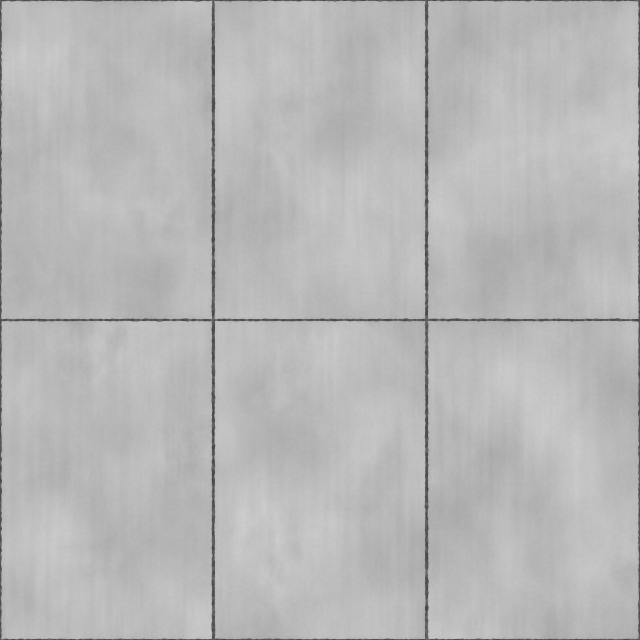
This texture is drawn by a three.js fragment shader. Its source:

```glsl
varying vec2 vUv;

const vec2 GRID = vec2(3.0, 2.0);              // panels across and up
const vec2 JOINT_HALF = vec2(0.0023, 0.0016);  // half widths of upright and level joints
const float JOINT_SOFT = 0.0010;
const float JOINT_RAG = 0.0013;
const float SHADE_REACH = 0.0028;
const float SHADE_DEPTH = 0.10;
const vec3 CONCRETE = vec3(0.730);
const vec3 JOINT_DARK = vec3(0.290);
const vec3 JOINT_WORN = vec3(0.400);
const vec2 CLOUD_SCALE = vec2(6.5, 5.0);
const float CLOUD_DEPTH = 0.085;
const vec2 STREAK_SCALE = vec2(75.0, 5.0);
const float STREAK_DEPTH = 0.026;
const float MOTTLE_DEPTH = 0.040;
const float GRAIN_DEPTH = 0.014;
const float PANEL_DEPTH = 0.012;

float hash(vec2 p) {
  vec3 q = fract(p.xyx * vec3(0.1031, 0.1030, 0.0973));
  q += dot(q, q.yzx + 33.33);
  return fract((q.x + q.y) * q.z);
}

vec2 gradient(vec2 cell) {
  float angle = 6.28319 * hash(cell);
  return vec2(cos(angle), sin(angle));
}

// Gradient noise, roughly -0.7 to 0.7
float noise(vec2 p) {
  vec2 i = floor(p);
  vec2 f = p - i;
  vec2 u = f * f * f * (f * (f * 6.0 - 15.0) + 10.0);
  vec2 e = vec2(1.0, 0.0);
  float low = mix(dot(gradient(i), f), dot(gradient(i + e), f - e), u.x);
  float high = mix(dot(gradient(i + e.yx), f - e.yx), dot(gradient(i + 1.0), f - 1.0), u.x);
  return mix(low, high, u.y);
}

float fbm(vec2 p) {
  float sum = 0.0;
  float gain = 1.0;
  for (int i = 0; i < 6; i++) {
    sum += gain * noise(p);
    p = mat2(1.6, 1.2, -1.2, 1.6) * p + 17.3;
    gain *= 0.5;
  }
  return sum;
}

// Cloudy stains, vertical streaks and fine mottling of one panel
float concreteTone(vec2 p, vec2 panel) {
  vec2 seed = 20.0 * vec2(hash(panel + 3.1), hash(panel + 8.7));
  vec2 s = p + seed;
  vec2 warp = 0.03 * vec2(noise(s * 9.0), noise(s * 9.0 + 41.0));
  float cloud = fbm((s + warp) * CLOUD_SCALE);
  float streak = noise(s * STREAK_SCALE) + 0.6 * noise(s * STREAK_SCALE * vec2(2.1, 1.7));
  float streakMask = smoothstep(-0.4, 0.5, noise(s * 5.0 + 23.0));
  float mottle = fbm(s * vec2(34.0, 26.0) + 9.0);
  float mottleMask = smoothstep(0.0, 0.5, noise(s * 7.0 + 61.0));
  float grain = noise(s * 190.0);
  return CLOUD_DEPTH * cloud
       + STREAK_DEPTH * streak * mix(0.4, 1.0, streakMask)
       + MOTTLE_DEPTH * mottle * mottleMask
       + GRAIN_DEPTH * grain
       + PANEL_DEPTH * (hash(panel + 5.5) - 0.5);
}

void main() {
  vec2 q = vUv * GRID;
  vec2 panel = floor(q);
  vec3 color = CONCRETE + concreteTone(vUv, panel);

  // Distance to the nearest joint on each axis
  vec2 d = abs(fract(q + 0.5) - 0.5) / GRID;
  float edge = min(d.x, d.y);

  // Soft grime beside the joints
  float grime = 0.7 + 0.8 * noise(vUv * 45.0);
  color *= 1.0 - SHADE_DEPTH * grime * exp(-edge / SHADE_REACH);

  // Joints with chipped edges
  float rag = JOINT_RAG * (noise(vUv * 170.0) + 0.7 * noise(vUv * 70.0 + 13.0));
  vec2 cover = 1.0 - smoothstep(-JOINT_SOFT, JOINT_SOFT, d - JOINT_HALF + rag);
  float joint = max(cover.x, cover.y);
  float worn = smoothstep(-0.35, 0.55, noise(vUv * 110.0 + 7.0));
  color = mix(color, mix(JOINT_DARK, JOINT_WORN, worn), joint);

  gl_FragColor = vec4(color, 1.0);
}
```
